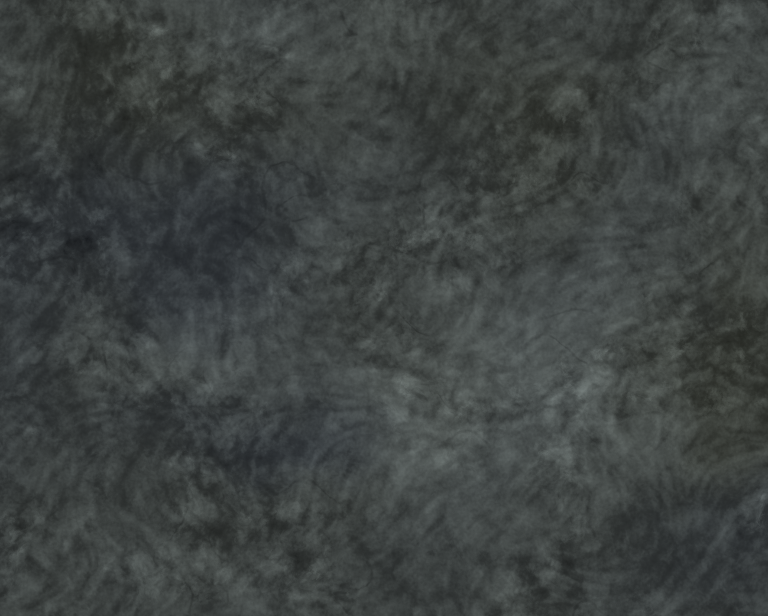
Write a Shadertoy shader that draws this texture.

```glsl
// A hand-dyed muslin backdrop in slate grey: broad warped pools of light and
// dark dye carry cloudy mottling, puffy crumples, thin creases and short
// feathered streaks, which are noise smeared along a winding direction field.

vec2 hash22(vec2 cell) {
    vec3 h = fract(cell.xyx * vec3(0.1031, 0.1030, 0.0973));
    h += dot(h, h.yzx + 33.33);
    return fract((h.xx + h.yz) * h.zy) * 2.0 - 1.0;
}

float gradientNoise(vec2 p) {
    vec2 cell = floor(p), f = fract(p);
    vec2 u = f * f * f * (f * (f * 6.0 - 15.0) + 10.0);
    vec2 e = vec2(0.0, 1.0);
    float low = mix(dot(hash22(cell), f),
                    dot(hash22(cell + e.yx), f - e.yx), u.x);
    float high = mix(dot(hash22(cell + e.xy), f - e.xy),
                     dot(hash22(cell + e.yy), f - e.yy), u.x);
    return mix(low, high, u.y);
}

mat2 rotation(float angle) {
    float c = cos(angle), s = sin(angle);
    return mat2(c, s, -s, c);
}

float fbm(vec2 p) {
    float sum = 0.0, weight = 1.0;
    for (int i = 0; i < 6; i++) {
        sum += weight * gradientNoise(p);
        p = rotation(0.6) * p * 2.03 + 17.3;
        weight *= 0.6;
    }
    return sum;
}

// Rounded bulges parted by dark folds
float crumple(vec2 p) {
    float sum = 0.0, weight = 1.0;
    for (int i = 0; i < 4; i++) {
        sum += weight * (abs(gradientNoise(p)) - 0.16);
        p = rotation(1.1) * p * 1.9 + 7.7;
        weight *= 0.7;
    }
    return sum;
}

// Fine noise averaged along the local lie of the cloth
float streaks(vec2 p) {
    float angle = 0.6 + 4.5 * gradientNoise(p * 3.5 + 31.0);
    vec2 along = vec2(cos(angle), sin(angle));
    float sum = 0.0;
    for (int i = -4; i <= 4; i++) {
        vec2 q = p + along * float(i) * 0.0045;
        sum += gradientNoise(q * 85.0) + 0.7 * gradientNoise(q * 42.0 + 5.0);
    }
    return sum / 9.0;
}

float pool(vec2 p, vec2 centre, vec2 radius) {
    vec2 d = (p - centre) / radius;
    return exp(-dot(d, d));
}

void mainImage(out vec4 fragColor, in vec2 fragCoord) {
    vec2 p = fragCoord / iResolution.y;

    // Warps: a large one for the dye pools, a small one for the mottling
    vec2 drift = vec2(fbm(p * 3.0 + 2.0), fbm(p * 3.0 + 41.0));
    vec2 ripple = vec2(fbm(p * 9.0 + 63.0), fbm(p * 9.0 + 88.0));
    vec2 dye = p + 0.12 * drift;
    vec2 cloth = p + 0.015 * drift + 0.010 * ripple;

    // Broad layout of dye
    float blueDark = pool(dye, vec2(0.28, 0.62), vec2(0.25, 0.15))
                   + pool(dye, vec2(0.45, 0.27), vec2(0.20, 0.08))
                   + 0.7 * pool(dye, vec2(1.18, 0.10), vec2(0.20, 0.12))
                   + 0.6 * pool(dye, vec2(0.00, 0.45), vec2(0.10, 0.25));
    float warmDark = pool(dye, vec2(1.18, 0.42), vec2(0.15, 0.20))
                   + 0.6 * pool(dye, vec2(0.85, 0.85), vec2(0.22, 0.15))
                   + 0.7 * pool(dye, vec2(0.25, 0.85), vec2(0.25, 0.12));
    float light = pool(dye, vec2(0.92, 0.40), vec2(0.27, 0.28))
                + 0.9 * pool(dye, vec2(0.35, 0.42), vec2(0.20, 0.09))
                + 0.7 * pool(dye, vec2(0.68, 0.30), vec2(0.14, 0.14))
                + 0.8 * pool(dye, vec2(0.52, 0.93), vec2(0.25, 0.12))
                + 0.6 * pool(dye, vec2(1.20, 0.75), vec2(0.12, 0.20));
    float tone = 0.261 + 0.072 * light - 0.052 * blueDark - 0.062 * warmDark;

    // Clouds, mottling and crumples; the crumples gather in patches
    float patches = smoothstep(-0.15, 0.3, fbm(p * 4.0 + 120.0));
    tone += 0.07 * fbm(cloth * 5.0 + 70.0);
    tone += mix(0.06, 0.10, patches) * fbm(cloth * 18.0 + 9.0);
    tone += mix(0.04, 0.06, patches) * fbm(cloth * 48.0 + 300.0);
    tone += mix(0.05, 0.15, patches) * crumple(cloth * 15.0);

    // Dark blots and pale flecks
    tone -= 0.04 * smoothstep(0.2, 0.65, fbm(cloth * 15.0 + 150.0));
    tone += 0.07 * patches * smoothstep(0.2, 0.65, fbm(cloth * 22.0 + 180.0));

    // Thin broken creases
    float crease = 1.0 - smoothstep(0.0, 0.05, abs(gradientNoise(cloth * 14.0 + 210.0)));
    tone -= 0.035 * crease * smoothstep(0.0, 0.3, gradientNoise(p * 8.0 + 240.0));

    // Feathering and cloth grain
    tone += 0.13 * streaks(p + 0.006 * ripple);
    tone += 0.03 * gradientNoise(p * 190.0);

    // Shadows flatten softly, as dye soaks in
    float depth = tone - 0.20;
    tone = 0.20 + mix(0.6, 1.0, smoothstep(-0.05, 0.05, depth)) * depth;

    // Slate colour, drifting between blue and olive
    float hue = blueDark - warmDark + 0.6 * gradientNoise(dye * 4.0 + 270.0);
    vec3 slate = tone * vec3(0.93, 1.0, 0.98);
    slate += clamp(hue, -1.0, 1.0) * vec3(-0.003, 0.0, 0.017);
    fragColor = vec4(clamp(slate, 0.0, 1.0), 1.0);
}
```
